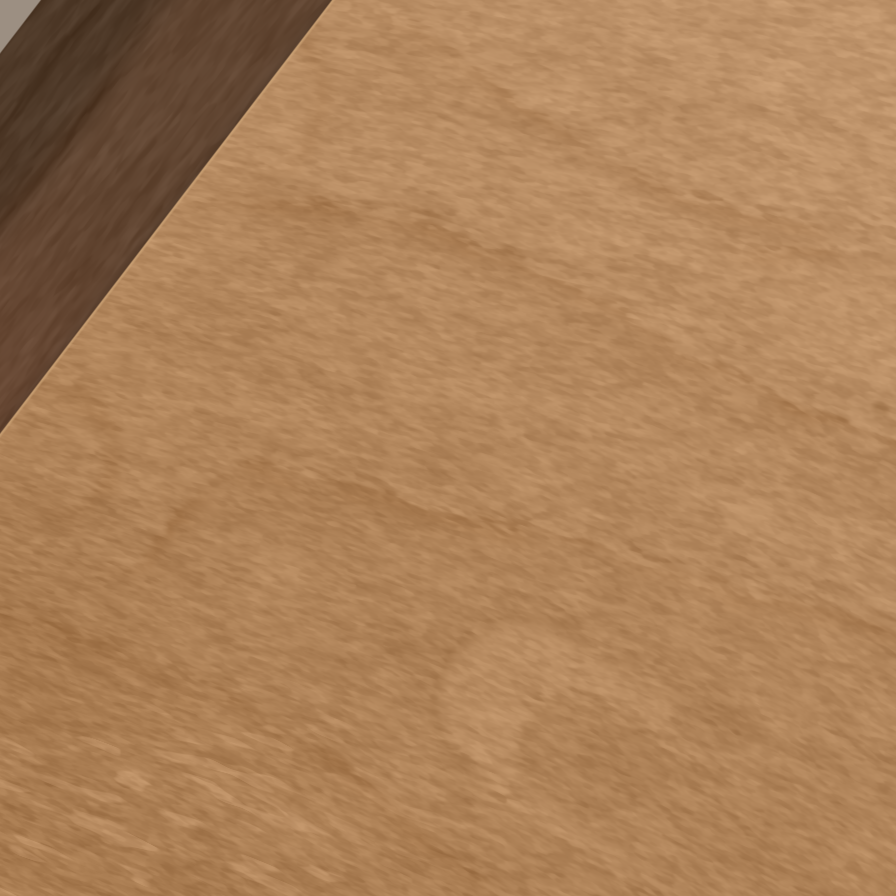
Reproduce this texture procedurally as a Shadertoy shader.

```glsl
// A pale wooden board crossed by soft growth rings, beside a dark plank at upper left.
// Straight signed distances split the boards; stretched soft cellular noise makes the
// fibres, and layered sines bend the veins, which are drawn as curves and rounded loops.

const vec3 BOARD_LOW = vec3(0.640, 0.462, 0.292);
const vec3 BOARD_HIGH = vec3(0.750, 0.582, 0.422);
const vec3 VEIN_TINT = vec3(0.85, 0.95, 1.0);
const vec3 PLANK_DARK = vec3(0.305, 0.222, 0.155);
const vec3 PLANK_WARM = vec3(0.378, 0.270, 0.192);
const vec3 WALL = vec3(0.61, 0.56, 0.51);
const vec3 LIP = vec3(0.80, 0.64, 0.46);
const vec2 EDGE_START = vec2(0.0, 0.516);
const vec2 EDGE_DIR = vec2(0.608, 0.794);
const float SEAM = -0.145;
const float WALL_EDGE = -0.258;
const float FIBRE_STRENGTH = 0.135;
const float VEIN_STRENGTH = 0.042;

vec2 hash2(vec2 p) {
    vec3 q = fract(p.xyx * vec3(0.1031, 0.1030, 0.0973));
    q += dot(q, q.yzx + 33.33);
    return fract((q.xx + q.yz) * q.zy);
}

// Cell tones blended by distance to each scattered seed, centred on zero.
float softCells(vec2 p) {
    vec2 cell = floor(p), f = fract(p);
    float sum = 0.0, total = 0.0;
    for (int j = -1; j <= 1; j++)
    for (int i = -1; i <= 1; i++) {
        vec2 o = vec2(i, j);
        vec2 r = o + hash2(cell + o) - f;
        float w = exp(-5.0 * dot(r, r));
        sum += w * hash2(cell + o + 57.0).x;
        total += w;
    }
    return sum / total - 0.5;
}

float waves(vec2 p) {
    float s = 0.0, a = 0.5;
    for (int i = 0; i < 4; i++) {
        s += a * sin(p.x + 1.7 * sin(p.y + float(i)));
        p = mat2(1.3, 1.1, -1.1, 1.3) * p + 2.1;
        a *= 0.55;
    }
    return s;
}

// Soft dark line at h = 0 with a wide shade trailing below it.
float vein(float h, float width) {
    float shade = exp(-abs(h) / 0.045) * smoothstep(0.012, -0.012, h);
    return 0.75 * exp(-h * h / (width * width)) + 0.55 * shade;
}

float capsule(vec2 p, vec2 a, vec2 b, float r) {
    vec2 ab = b - a;
    float t = clamp(dot(p - a, ab) / dot(ab, ab), 0.0, 1.0);
    return length(p - a - ab * t) - r;
}

float ring(vec2 p, vec2 centre, float r) {
    float d = length(p - centre) - r;
    return exp(-d * d / 0.00015) * smoothstep(-0.03, 0.05, p.x - centre.x);
}

float growthVeins(vec2 p) {
    float x = p.x, past = x - 0.25;
    float top = 0.745 + 0.25 * exp(-pow((x - 0.36) / 0.28, 2.0));
    float middle = 0.768 - 0.28 * smoothstep(0.35, 1.1, x);
    float lower = 0.365 + 0.125 * smoothstep(0.13, 0.29, x)
                - 0.13 * (past + sqrt(past * past + 0.002));
    float bottom = 0.31 - 0.2 * x - 0.65 * x * x;
    float v = 0.8 * vein(p.y - top, 0.010) * smoothstep(0.36, 0.45, x);
    v += vein(p.y - middle, 0.010) * smoothstep(0.17, 0.30, x) * mix(0.7, 1.1, x);
    v += 0.9 * vein(p.y - lower, 0.011) * smoothstep(0.06, 0.22, x);
    v += 0.6 * vein(p.y - bottom, 0.016);
    v += 0.8 * vein(p.y - 0.708 - 0.012 * sin(9.0 * x), 0.009) * smoothstep(0.77, 0.85, x);
    v += 0.6 * ring(p, vec2(0.060, 0.490), 0.068);
    v += 0.5 * ring(p, vec2(0.260, 0.890), 0.100);
    return v;
}

vec3 paleBoard(vec2 p) {
    float across = p.y + p.x * (0.17 + 0.24 * (1.0 - p.y)) + 0.002 * waves(p * 14.0);
    vec2 g = vec2(p.x - 0.3 * p.y, across);
    float fine = softCells(g * vec2(75.0, 290.0) + 9.0);
    float streak = softCells(g * vec2(32.0, 165.0));
    float fibre = 0.36 * streak + 0.46 * fine
                + 0.20 * softCells(g * vec2(140.0, 420.0) + 71.0)
                + 0.22 * softCells(g * vec2(7.0, 38.0) + 23.0);

    // Fibres fray the veins and break them into short darker runs.
    vec2 q = p + 0.006 * vec2(waves(p * 13.0), waves(p.yx * 15.0 + 4.0));
    q.y += 0.016 * streak + 0.010 * fine;
    float broken = clamp(0.9 + 1.5 * softCells(g * vec2(13.0, 45.0) + 5.0), 0.2, 1.5);
    float tone = clamp(0.10 + 0.34 * p.x + 0.56 * p.y + 0.06 * waves(g * vec2(4.0, 17.0)), 0.0, 1.0);
    vec3 col = mix(BOARD_LOW, BOARD_HIGH, tone);
    col -= VEIN_STRENGTH * VEIN_TINT * broken * growthVeins(q);

    // Pale arch enclosing a darker heart, fading down its length.
    float outer = capsule(q, vec2(0.586, 0.212), vec2(0.833, 0.036), 0.096);
    float inner = capsule(q, vec2(0.640, 0.165), vec2(0.860, 0.010), 0.060);
    float fade = smoothstep(0.90, 0.58, p.x);
    float band = smoothstep(0.006, -0.006, outer) * smoothstep(-0.012, 0.012, inner);
    col += fade * (0.030 * band - 0.018 * exp(-outer * outer / 0.00008)
                 - 0.022 * exp(-inner * inner / 0.0001));

    // Small knot and thin raised highlights at lower left.
    col -= 0.06 * smoothstep(0.014, 0.004, length(p - vec2(0.983, 0.543)));
    float raised = smoothstep(0.08, 0.32, softCells(g * vec2(24.0, 130.0) + 41.0));
    col += 0.060 * raised * smoothstep(0.34, 0.12, p.y) * smoothstep(0.65, 0.25, p.x);
    return col + FIBRE_STRENGTH * fibre * vec3(1.0, 1.0, 0.95);
}

vec3 darkPlank(float d, float along) {
    float fibre = 0.8 * softCells(vec2(along * 12.0, d * 130.0))
                + 0.6 * softCells(vec2(along * 55.0, d * 260.0) + 13.0);
    float seam = d - SEAM - 0.006 * sin(along * 7.0);
    vec3 col = mix(PLANK_DARK, PLANK_WARM, smoothstep(-0.03, 0.03, seam));
    col += vec3(0.025, 0.008, 0.006) * smoothstep(0.35, 0.0, along);
    col -= 0.040 * exp(-seam * seam / 0.00003);
    col -= 0.025 * exp(-pow((d + 0.205) / 0.007, 2.0));
    return col + 0.060 * fibre;
}

void mainImage(out vec4 fragColor, in vec2 fragCoord) {
    vec2 p = fragCoord / iResolution.xy;
    float px = 1.0 / iResolution.y;
    vec2 rel = p - EDGE_START;
    float d = dot(rel, vec2(EDGE_DIR.y, -EDGE_DIR.x));

    vec3 plank = darkPlank(d, dot(rel, EDGE_DIR));
    plank = mix(WALL, plank, smoothstep(-px, px, d - WALL_EDGE));
    plank *= 1.0 - 0.15 * exp(-abs(d) / 0.006);
    vec3 board = mix(paleBoard(p), LIP, 0.75 * smoothstep(0.004, 0.001, d));
    fragColor = vec4(mix(plank, board, smoothstep(-px, px, d)), 1.0);
}
```
